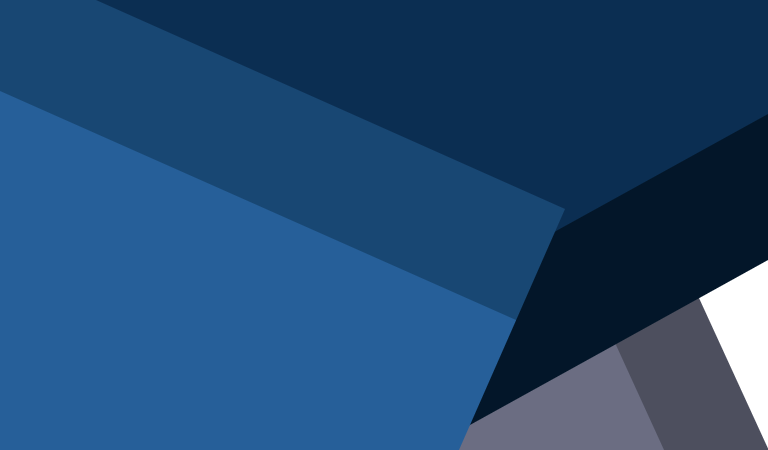
Write a Shadertoy shader that draws this background.

```glsl
// Flat overlapping paper sheets in blues and greys with slanted straight edges.

// Canvas in units of its height
const float ASPECT = 1.70667;

// Palette
const vec3 WHITE      = vec3(1.0);
const vec3 SLATE_DARK = vec3(0.302, 0.310, 0.370);
const vec3 SLATE      = vec3(0.420, 0.428, 0.510);
const vec3 MIDNIGHT   = vec3(0.010, 0.088, 0.160);
const vec3 NAVY       = vec3(0.045, 0.180, 0.320);
const vec3 STEEL_BLUE = vec3(0.094, 0.278, 0.451);
const vec3 BLUE       = vec3(0.149, 0.373, 0.600);

// Corners of the front blue sheet
const vec2 SHEET_LEFT   = vec2(0.2133, 1.0);
const vec2 SHEET_TIP    = vec2(1.2556, 0.5356);
const vec2 SHEET_BOTTOM = vec2(1.0200, 0.0);

// Ends of the dividing edges
const vec2 BAND_LEFT    = vec2(0.0, 0.7978);
const vec2 BAND_RIGHT   = vec2(1.1467, 0.2889);
const vec2 NAVY_LEFT    = vec2(1.2356, 0.4867);
const vec2 NAVY_RIGHT   = vec2(1.7067, 0.7467);
const vec2 SHADOW_LEFT  = vec2(1.0444, 0.0556);
const vec2 SHADOW_RIGHT = vec2(1.7067, 0.4222);
const vec2 SLATE_TOP    = vec2(1.3689, 0.2333);
const vec2 SLATE_FOOT   = vec2(1.4756, 0.0);
const vec2 OUTER_TOP    = vec2(1.5533, 0.3378);
const vec2 OUTER_FOOT   = vec2(1.7067, 0.0033);

// Signed distance to the line a-b, positive on its left
float leftOf(vec2 p, vec2 a, vec2 b) {
    vec2 along = normalize(b - a);
    return dot(p - a, vec2(-along.y, along.x));
}

// Antialiased coverage from a signed distance
float coverage(float dist) {
    return clamp(dist * iResolution.y + 0.5, 0.0, 1.0);
}

void mainImage(out vec4 fragColor, in vec2 fragCoord) {
    vec2 p = fragCoord / iResolution.xy * vec2(ASPECT, 1.0);

    // Grey sheets in the lower right corner
    vec3 color = WHITE;
    color = mix(color, SLATE_DARK, coverage(leftOf(p, OUTER_FOOT, OUTER_TOP)));
    color = mix(color, SLATE, coverage(leftOf(p, SLATE_FOOT, SLATE_TOP)));

    // Navy sheet with its dark border
    color = mix(color, MIDNIGHT, coverage(leftOf(p, SHADOW_LEFT, SHADOW_RIGHT)));
    color = mix(color, NAVY, coverage(leftOf(p, NAVY_LEFT, NAVY_RIGHT)));

    // Front blue sheet with its steel band
    float sheet = min(leftOf(p, SHEET_TIP, SHEET_LEFT), leftOf(p, SHEET_BOTTOM, SHEET_TIP));
    vec3 sheetColor = mix(STEEL_BLUE, BLUE, coverage(leftOf(p, BAND_RIGHT, BAND_LEFT)));
    color = mix(color, sheetColor, coverage(sheet));

    fragColor = vec4(color, 1.0);
}
```
